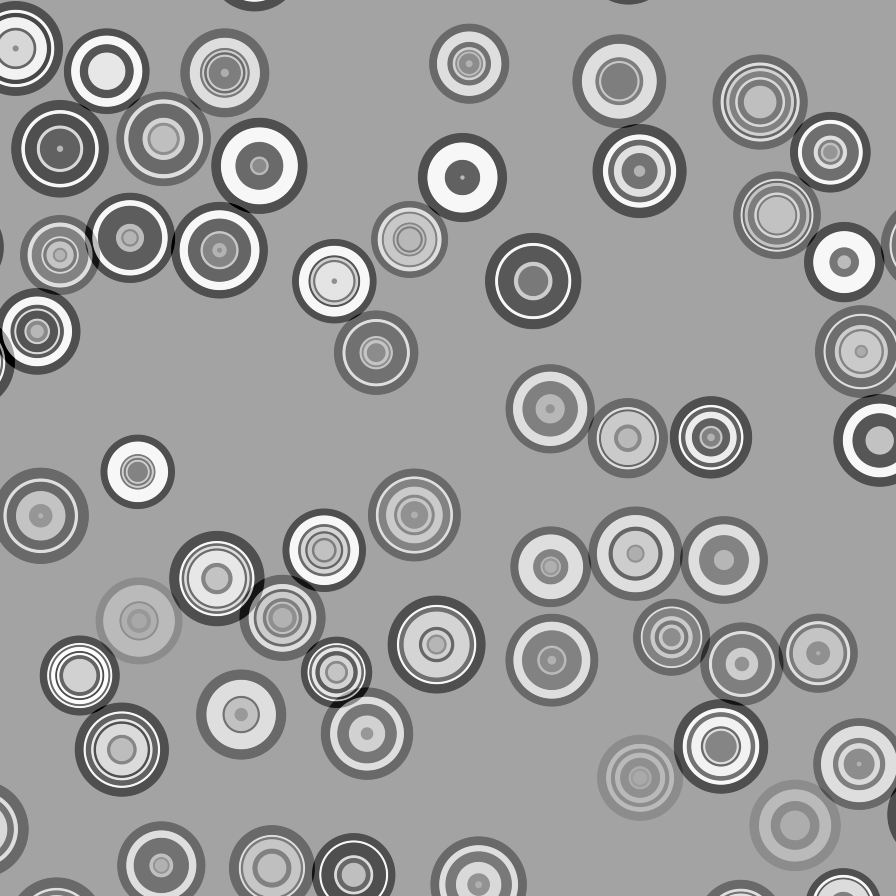
Reproduce this pattern procedurally as a Shadertoy shader.

```glsl
// Scattered discs of concentric grey rings on a flat grey ground; overlaps add up.

const float CELLS = 9.0;     // grid cells along the canvas height
const float GROUND = 0.64;   // background grey

float hash(vec2 cell, float salt) {
    vec3 p = fract(vec3(cell + 17.0, salt + 3.0) * vec3(0.1031, 0.1030, 0.0973));
    p += dot(p, p.yzx + 33.33);
    return fract((p.x + p.y) * p.z);
}

// Disc of a cell before relaxation: centre in xy, radius in z (0 = empty cell).
vec3 seedDisc(vec2 cell) {
    if (hash(cell, 1.0) > 0.63) return vec3(0.0);
    vec2 jitter = vec2(hash(cell, 2.0), hash(cell, 3.0)) - 0.5;
    float radius = mix(0.35, 0.495, sqrt(hash(cell, 4.0)));
    return vec3(cell + 0.5 + 0.8 * jitter, radius);
}

// Half of the shift that separates disc a from disc b.
vec2 push(vec3 a, vec3 b) {
    if (b.z == 0.0) return vec2(0.0);
    vec2 away = a.xy - b.xy;
    float dist = max(length(away), 1e-4);
    return away / dist * 0.5 * max((a.z + b.z) * 0.98 - dist, 0.0);
}

// First relaxation pass.
vec3 spreadDisc(vec2 cell) {
    vec3 disc = seedDisc(cell);
    if (disc.z == 0.0) return disc;
    vec2 shift = vec2(0.0);
    for (int y = -1; y <= 1; y++)
        for (int x = -1; x <= 1; x++)
            shift += push(disc, seedDisc(cell + vec2(x, y)));
    return vec3(disc.xy + shift, disc.z);
}

// Second pass, kept close enough to the cell for a 3x3 search.
vec3 settledDisc(vec2 cell) {
    vec3 disc = spreadDisc(cell);
    if (disc.z == 0.0) return disc;
    vec2 shift = vec2(0.0);
    for (int y = -1; y <= 1; y++)
        for (int x = -1; x <= 1; x++)
            shift += push(disc, spreadDisc(cell + vec2(x, y)));
    vec2 middle = cell + 0.5;
    return vec3(middle + clamp(disc.xy + shift - middle, -1.0, 1.0), disc.z);
}

// Grey offset of a disc at relative radius q, with edges softened over blur.
float ringTone(vec2 cell, float q, float blur) {
    float pick = hash(cell, 5.0);
    float contrast = pick < 0.05 ? 0.09 : pick < 0.5 ? 0.23 : 0.33;
    float tone = -contrast;                          // dark rim
    float edge = mix(0.77, 0.84, hash(cell, 6.0));
    float side = 1.0;
    for (int i = 0; i < 7; i++) {
        if (edge < 0.04) break;
        float salt = 10.0 + 2.0 * float(i);
        float strength = i == 0 ? 1.0 : mix(0.55, 1.1, hash(cell, salt));
        strength *= mix(0.25, 1.0, smoothstep(0.1, 0.6, edge));
        float inside = 1.0 - smoothstep(-blur, blur, q - edge);
        tone = mix(tone, side * contrast * strength, inside);
        // Mostly thin rings, now and then a broad one
        edge -= 0.045 + 0.36 * pow(hash(cell, salt + 1.0), 2.6);
        side = -side;
    }
    return tone * (1.0 - smoothstep(-blur, blur, q - 1.0));
}

void mainImage(out vec4 fragColor, in vec2 fragCoord) {
    vec2 p = fragCoord / iResolution.y * CELLS;
    float pixel = CELLS / iResolution.y;
    vec2 home = floor(p);

    float grey = GROUND;
    for (int y = -1; y <= 1; y++) {
        for (int x = -1; x <= 1; x++) {
            vec2 cell = home + vec2(x, y);
            vec3 disc = settledDisc(cell);
            if (disc.z == 0.0) continue;
            float dist = length(p - disc.xy);
            if (dist > disc.z + pixel) continue;
            grey += ringTone(cell, dist / disc.z, 0.6 * pixel / disc.z);
        }
    }
    fragColor = vec4(vec3(clamp(grey, 0.0, 1.0)), 1.0);
}
```
